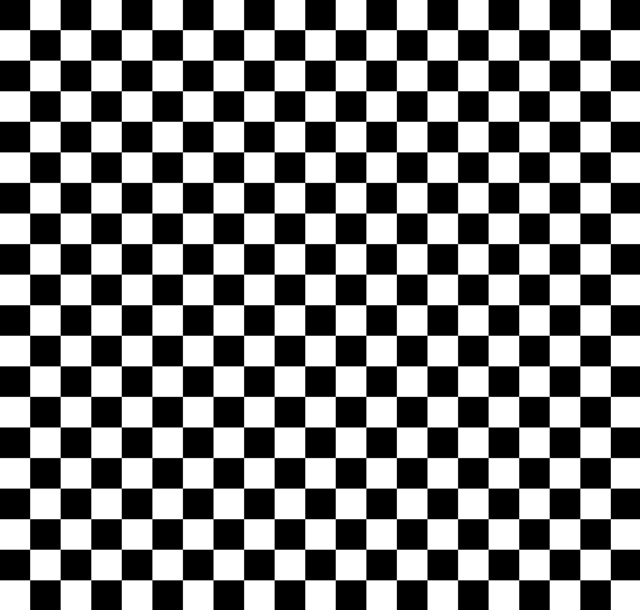
Write a WebGL 1 fragment shader that draws this pattern.

```glsl
precision highp float;

uniform vec2 u_resolution;

// Lengths are fractions of the canvas width
const float CELL_SIZE = 0.04776;
const vec2 GRID_SHIFT = vec2(0.0007, 0.0007);
const float EDGE_WIDTH = 0.00195;
const vec3 DARK = vec3(0.0);
const vec3 LIGHT = vec3(1.0);

// Square wave of period 2 per axis, from 1 to -1, with linear ramps at its edges
vec2 squareWave(vec2 t, float rampWidth) {
  vec2 edgeDistance = 0.5 - abs(fract(t) - 0.5);
  vec2 side = 1.0 - 2.0 * mod(floor(t), 2.0);
  return side * clamp(2.0 * edgeDistance / rampWidth, 0.0, 1.0);
}

void main() {
  // Measure from the top left corner, where the first dark cell sits
  vec2 fromTopLeft = vec2(gl_FragCoord.x, u_resolution.y - gl_FragCoord.y) / u_resolution.x;
  vec2 cells = (fromTopLeft + GRID_SHIFT) / CELL_SIZE;

  // Edges are never sharper than one pixel
  float rampWidth = max(EDGE_WIDTH, 1.0 / u_resolution.x) / CELL_SIZE;

  // The product of both waves alternates the cells
  vec2 wave = squareWave(cells, rampWidth);
  float darkness = 0.5 + 0.5 * wave.x * wave.y;
  gl_FragColor = vec4(mix(LIGHT, DARK, darkness), 1.0);
}
```
